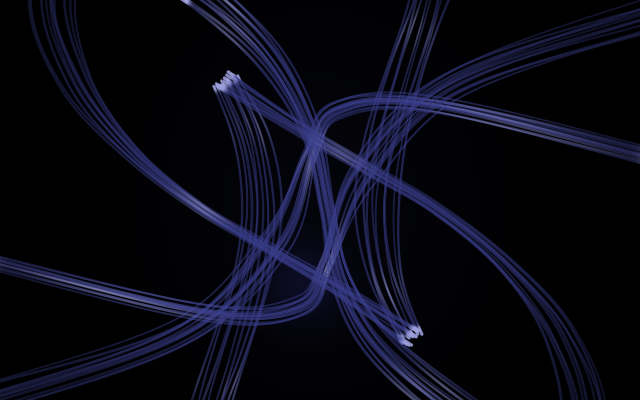
Write a Shadertoy shader that draws this background.

```glsl
const vec3 BACKDROP = vec3(0.004, 0.004, 0.009);
const vec3 HAZE = vec3(0.010, 0.011, 0.030);
const vec3 CORE_GLOW = vec3(0.035, 0.038, 0.115);
const vec3 FIBRE = vec3(0.235, 0.255, 0.58);
const vec3 GLINT = vec3(0.68, 0.69, 0.92);
const vec2 PIVOT = vec2(-0.004, -0.021);
const vec2 GLOW_CENTRE = vec2(-0.04, -0.21);
const float FIBRE_RADIUS = 0.0027;
const float FIBRE_OPACITY = 0.56;
const float TIP_STAGGER = 0.018;
const int KNOTS = 9;

// Ribbon knots: position and half width, in canvas heights
const vec3 SWEEP[KNOTS] = vec3[](
    vec3(0.367, -0.438, 0.040), vec3(0.225, -0.338, 0.028), vec3(0.033, -0.215, 0.017),
    vec3(-0.133, -0.119, 0.014), vec3(-0.300, -0.019, 0.014), vec3(-0.471, 0.121, 0.021),
    vec3(-0.613, 0.302, 0.042), vec3(-0.675, 0.520, 0.062), vec3(-0.570, 0.730, 0.065));
const vec3 COLUMN[KNOTS] = vec3[](
    vec3(0.294, -0.479, 0.030), vec3(0.223, -0.333, 0.035), vec3(0.163, -0.188, 0.048),
    vec3(0.142, -0.021, 0.056), vec3(0.163, 0.146, 0.054), vec3(0.210, 0.313, 0.054),
    vec3(0.256, 0.458, 0.054), vec3(0.283, 0.552, 0.056), vec3(0.315, 0.667, 0.056));
const vec3 SPINE[KNOTS] = vec3[](
    vec3(-0.460, 0.600, 0.050), vec3(-0.310, 0.531, 0.046), vec3(-0.138, 0.375, 0.035),
    vec3(-0.029, 0.183, 0.024), vec3(0.017, -0.021, 0.021), vec3(0.054, -0.198, 0.027),
    vec3(0.148, -0.358, 0.037), vec3(0.335, -0.521, 0.046), vec3(0.530, -0.630, 0.050));
const vec3 HOOK[KNOTS] = vec3[](
    vec3(1.390, -0.040, 0.020), vec3(0.846, 0.104, 0.020), vec3(0.283, 0.238, 0.019),
    vec3(0.044, 0.225, 0.023), vec3(-0.025, 0.115, 0.018), vec3(-0.113, -0.104, 0.038),
    vec3(-0.342, -0.333, 0.035), vec3(-0.863, -0.510, 0.042), vec3(-1.400, -0.650, 0.045));

float hash(float n) {
    n = fract(n * 0.1031);
    n *= n + 33.33;
    return fract(n * (n + n));
}

float bump(float x, float width) {
    x /= width;
    return exp(-x * x);
}

// Nearest point on a smooth path: across, along, half width, path parameter
vec4 locate(vec2 p, vec3 path[KNOTS]) {
    float nearest = 1e9;
    vec4 place = vec4(0.0);
    for (int i = 1; i < KNOTS - 2; i++) {
        vec3 a = path[i], b = path[i + 1];
        vec3 c1 = 0.5 * (b - path[i - 1]);
        vec3 endSlope = 0.5 * (path[i + 2] - a);
        vec3 c2 = 3.0 * (b - a) - 2.0 * c1 - endSlope;
        vec3 c3 = 2.0 * (a - b) + c1 + endSlope;
        vec2 chord = b.xy - a.xy;
        float t = clamp(dot(p - a.xy, chord) / dot(chord, chord), 0.0, 1.0);
        vec3 q;
        vec2 slope;
        for (int k = 0; k < 6; k++) {
            q = a + t * (c1 + t * (c2 + t * c3));
            slope = (c1 + t * (2.0 * c2 + 3.0 * t * c3)).xy;
            if (k < 5) t = clamp(t + dot(p - q.xy, slope) / dot(slope, slope), 0.0, 1.0);
        }
        vec2 gap = p - q.xy;
        if (dot(gap, gap) < nearest) {
            nearest = dot(gap, gap);
            slope = normalize(slope);
            place = vec4(slope.x * gap.y - slope.y * gap.x, dot(slope, gap),
                         q.z, float(i - 1) + t);
        }
    }
    return place;
}

// A bundle of translucent fibres; glints holds two highlight positions
void drawRibbon(inout vec3 color, vec2 p, vec3 path[KNOTS], int count,
                float weave, vec2 glints, float seed) {
    vec4 place = locate(p, path);
    float s = place.w;
    if (length(place.xy) > 1.5 * place.z + 0.04) return;
    float pixel = 0.75 / iResolution.y;
    float fade = mix(1.0, 0.62, smoothstep(0.35, 0.85, length(p)));
    float tip = bump(s, 0.06);
    for (int i = 0; i < count; i++) {
        float id = float(i) + seed;
        float rnd = hash(id + 7.0);
        float lane = 2.0 * (float(i) + 0.5) / float(count) - 1.0;
        lane += weave * sin(s * (0.7 + rnd) + 6.283 * hash(id + 41.0));
        float overshoot = max(-place.y - TIP_STAGGER * rnd, 0.0);
        float d = length(vec2(place.x - lane * place.z, overshoot));
        float radius = FIBRE_RADIUS * (0.65 + 0.6 * hash(id + 83.0)) * (1.0 + 0.4 * tip);
        float mask = 1.0 - smoothstep(radius - pixel, radius + pixel, d);
        float rim = smoothstep(0.2, 1.0, d / radius);
        float shine = bump(s - glints.x - 0.3 * (rnd - 0.5), 0.32)
                    + bump(s - glints.y + 0.3 * (rnd - 0.5), 0.32);
        shine *= 0.75 * hash(id + 19.0);
        vec3 tone = FIBRE * fade * (0.82 + 0.25 * rim + 0.2 * (rnd - 0.5));
        tone = mix(tone, GLINT, clamp(shine + 0.85 * tip, 0.0, 1.0));
        color = mix(color, tone, mask * mix(FIBRE_OPACITY, 0.9, tip));
    }
}

void mainImage(out vec4 fragColor, in vec2 fragCoord) {
    vec2 p = (fragCoord - 0.5 * iResolution.xy) / iResolution.y;
    vec2 turned = 2.0 * PIVOT - p;

    // Dark backdrop with a soft central glow
    vec3 color = BACKDROP * (1.0 - smoothstep(0.3, 0.9, length(p)));
    color += HAZE * bump(length(p * vec2(1.0, 0.75)), 0.30);
    color += CORE_GLOW * bump(length(p - GLOW_CENTRE), 0.10);

    // Paired ribbons, each drawn again after a half turn
    for (int side = 0; side < 2; side++) {
        vec2 q = side == 0 ? p : turned;
        float seed = 200.0 * float(side);
        drawRibbon(color, q, COLUMN, 9, 0.10, vec2(0.8, 4.7), seed + 11.0);
        drawRibbon(color, q, HOOK, 11, 0.22, vec2(0.6, 3.0), seed + 53.0);
    }
    drawRibbon(color, p, SPINE, 13, 0.18, vec2(0.5, 5.7), 131.0);
    drawRibbon(color, p, SWEEP, 10, 0.16, vec2(3.0, -9.0), 167.0);
    drawRibbon(color, turned, SWEEP, 10, 0.16, vec2(1.6, -9.0), 367.0);

    fragColor = vec4(color, 1.0);
}
```
